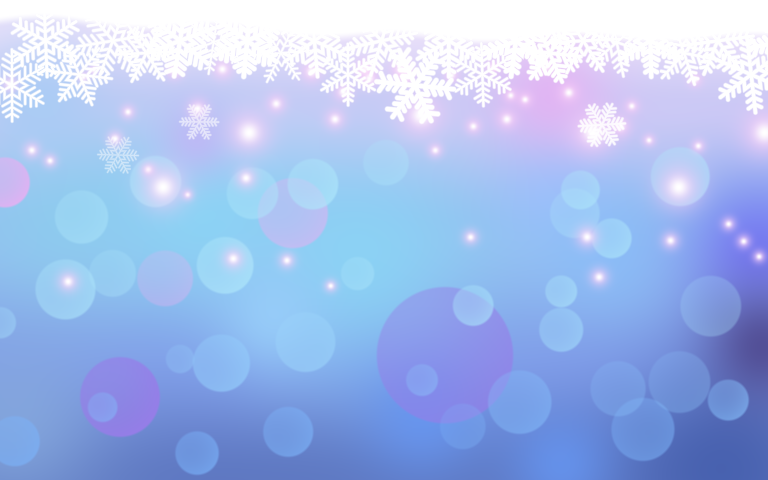
Give the GLSL for this background, as a Shadertoy shader.

```glsl
// Winter bokeh: soft colour glows under translucent discs, pink-white sparkles
// and a frieze of snowflakes hanging from a white top edge. Glows are Gaussians,
// discs and flakes are distance functions, scattered parts come from hashed loops.

const float PI = 3.14159265;
const float WIDTH = 1.6;               // canvas width in canvas heights
const int PALE_COLUMNS = 8;
const int PALE_ROWS = 4;
const int SMALL_SPARKLES = 44;
const int BIG_SPARKLES = 8;
const int FLAKES = 12;
const float FLAKE_STEP = 0.14;
const vec3 SNOW = vec3(1.0);
const vec3 DEEP_BLUE = vec3(0.37, 0.47, 0.76);
const vec3 PERIWINKLE = vec3(0.50, 0.61, 0.91);
const vec3 SKY = vec3(0.58, 0.75, 0.94);
const vec3 LAVENDER = vec3(0.80, 0.79, 0.96);
const vec3 MIST = vec3(0.92, 0.88, 0.98);
const vec3 CYAN = vec3(0.54, 0.84, 0.96);
const vec3 AZURE = vec3(0.40, 0.59, 0.95);
const vec3 INDIGO = vec3(0.44, 0.42, 0.95);
const vec3 PLUM = vec3(0.29, 0.25, 0.52);
const vec3 PINK = vec3(0.90, 0.69, 0.95);
const vec3 VIOLET = vec3(0.59, 0.49, 0.91);

float hash(float n) {
    n = fract(n * 0.1031);
    n *= n + 33.33;
    return fract(n * (n + n));
}

void glow(inout vec3 col, vec2 p, vec2 center, float radius, vec3 tint) {
    vec2 d = (p - center) / radius;
    col = mix(col, tint, 0.8 * exp(-dot(d, d)));
}

// Translucent disc, fuller toward its rim and lower right side
void disc(inout vec3 col, vec2 p, vec2 center, float radius, vec3 tint, float alpha) {
    vec2 d = (p - center) / radius;
    float edge = 1.5 / (iResolution.y * radius);
    float inside = 1.0 - smoothstep(1.0 - edge, 1.0 + edge, length(d));
    float shade = 0.75 + 0.2 * dot(d, d) + 0.15 * (d.x - d.y);
    col = mix(col, tint, inside * clamp(alpha * shade, 0.0, 1.0));
}

void sparkle(inout vec3 col, vec2 p, vec2 center, float size) {
    float d = length(p - center) / size;
    col = mix(col, vec3(0.97, 0.80, 0.97), 0.75 * exp(-d * d * 0.9));
    col = mix(col, SNOW, exp(-d * d * 6.0));
}

float segment(vec2 p, vec2 a, vec2 b) {
    vec2 ab = b - a;
    return length(p - a - ab * clamp(dot(p - a, ab) / dot(ab, ab), 0.0, 1.0));
}

// Coverage of a six-armed flake; the seed sets turn, branches and weight
float flake(vec2 p, vec2 center, float radius, float seed) {
    vec2 q = (p - center) / radius;
    float angle = atan(q.y, q.x) + hash(seed) * PI;
    angle = mod(angle + PI / 6.0, PI / 3.0) - PI / 6.0;
    q = length(q) * vec2(cos(angle), abs(sin(angle)));
    float d = segment(q, vec2(0.0), vec2(1.0, 0.0));
    for (int i = 0; i < 4; i++) {
        float along = 0.24 + 0.18 * float(i);
        float reach = (0.2 + 0.2 * hash(seed + float(i) + 5.0)) * (1.15 - 0.6 * along);
        vec2 root = vec2(along, 0.0);
        d = min(d, segment(q, root, root + reach * vec2(0.5, 0.866)));
    }
    float weight = mix(0.035, 0.075, hash(seed + 17.0));
    float edge = 1.0 / (iResolution.y * radius);
    return 1.0 - smoothstep(weight - edge, weight + edge, d);
}

vec3 backdrop(vec2 p) {
    vec3 col = mix(DEEP_BLUE, PERIWINKLE, smoothstep(0.0, 0.27, p.y));
    col = mix(col, SKY, smoothstep(0.22, 0.52, p.y));
    col = mix(col, LAVENDER, smoothstep(0.52, 0.78, p.y));
    col = mix(col, MIST, smoothstep(0.78, 0.95, p.y));
    // Cool lights on the left and in the middle
    glow(col, p, vec2(0.14, 0.55), 0.20, vec3(0.55, 0.80, 0.93));
    glow(col, p, vec2(0.42, 0.57), 0.19, CYAN);
    glow(col, p, vec2(0.75, 0.45), 0.23, CYAN);
    glow(col, p, vec2(0.57, 0.34), 0.11, vec3(0.60, 0.81, 0.98));
    glow(col, p, vec2(0.08, 0.79), 0.13, vec3(0.65, 0.80, 0.96));
    glow(col, p, vec2(0.03, 0.12), 0.19, vec3(0.53, 0.67, 0.87));
    // Blues and shadows on the right and along the bottom
    glow(col, p, vec2(1.16, 0.60), 0.12, vec3(0.61, 0.75, 0.99));
    glow(col, p, vec2(1.27, 0.47), 0.14, vec3(0.54, 0.74, 0.97));
    glow(col, p, vec2(1.58, 0.48), 0.15, INDIGO);
    glow(col, p, vec2(1.50, 0.03), 0.20, vec3(0.26, 0.36, 0.67));
    glow(col, p, vec2(1.59, 0.28), 0.12, PLUM);
    glow(col, p, vec2(0.88, 0.13), 0.12, AZURE);
    glow(col, p, vec2(1.17, 0.03), 0.11, AZURE);
    // Pink haze below the snow
    glow(col, p, vec2(0.41, 0.71), 0.08, vec3(0.76, 0.71, 0.96));
    glow(col, p, vec2(1.15, 0.80), 0.12, PINK);
    return col;
}

void mainImage(out vec4 fragColor, in vec2 fragCoord) {
    vec2 p = fragCoord / iResolution.y;
    vec3 col = backdrop(p);

    // Large tinted discs
    disc(col, p, vec2(0.927, 0.260), 0.142, VIOLET, 0.60);
    disc(col, p, vec2(0.250, 0.173), 0.083, VIOLET, 0.85);
    disc(col, p, vec2(0.610, 0.556), 0.073, PINK, 0.50);
    disc(col, p, vec2(0.344, 0.420), 0.058, PINK, 0.35);
    disc(col, p, vec2(0.010, 0.620), 0.052, PINK, 0.80);

    // Pale discs, one jittered in each grid cell
    for (int i = 0; i < PALE_COLUMNS * PALE_ROWS; i++) {
        float id = float(i);
        vec2 cell = vec2(i % PALE_COLUMNS, i / PALE_COLUMNS);
        vec2 jitter = vec2(hash(id + 41.0), hash(id + 83.0));
        vec2 center = (cell + jitter) * vec2(WIDTH / float(PALE_COLUMNS), 0.16) + vec2(0.0, 0.03);
        vec3 tint = mix(vec3(0.48, 0.70, 0.98), vec3(0.68, 0.90, 0.98), smoothstep(0.05, 0.45, center.y));
        disc(col, p, center, mix(0.028, 0.067, hash(id + 127.0)), tint, mix(0.3, 0.65, hash(id + 171.0)));
    }

    // Small sparkles thin out downward; big ones follow a repeated arch
    for (int i = 0; i < SMALL_SPARKLES; i++) {
        float id = float(i), drop = hash(id + 211.0);
        vec2 center = vec2((id + hash(id + 251.0)) * WIDTH / float(SMALL_SPARKLES), 0.86 - 0.48 * drop * drop);
        sparkle(col, p, center, mix(0.011, 0.022, hash(id + 293.0)));
    }
    for (int i = 0; i < BIG_SPARKLES; i++) {
        float k = float(i % 6);
        float arch = pow(max(sin(PI * k / 6.0), 0.0), 0.4);
        float size = (k == 2.0 || k == 4.0) ? 0.02 : 0.045;
        sparkle(col, p, vec2(0.34 + 0.179 * float(i), 0.61 + 0.15 * arch), size);
    }

    // Snow frieze: a waving lower row, a denser upper row and the white edge
    float snow = 0.0;
    for (int i = 0; i < FLAKES; i++) {
        float id = float(i), x = 0.025 + FLAKE_STEP * id;
        float radius = mix(0.06, 0.085, hash(id + 331.0));
        snow = max(snow, flake(p, vec2(x, 0.867 - 0.045 * cos(id * PI / 3.0)), radius, id + 351.0));
        snow = max(snow, flake(p, vec2(x + 0.5 * FLAKE_STEP, 0.915), 0.075, id + 391.0));
    }
    float border = mix(0.955, 0.918, smoothstep(0.0, 1.0, p.x)) + 0.008 * sin(p.x * 17.0);
    snow = max(snow, smoothstep(border - 0.012, border + 0.012, p.y));
    snow = max(snow, 0.55 * flake(p, vec2(0.246, 0.677), 0.042, 431.0));
    snow = max(snow, 0.65 * flake(p, vec2(0.415, 0.746), 0.040, 437.0));
    snow = max(snow, 0.90 * flake(p, vec2(1.254, 0.740), 0.048, 443.0));
    fragColor = vec4(mix(col, SNOW, 0.95 * snow + 0.05 * snow * snow), 1.0);
}
```
